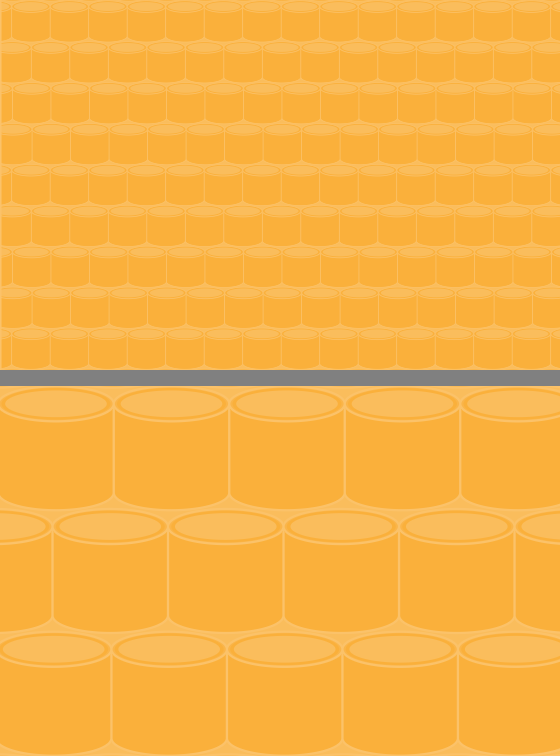
Top, the full canvas; bottom, a detail of the centre.
Give the GLSL for this pattern, as a Shadertoy shader.

```glsl
// Staggered rows of open-topped cylinders in pale outline on warm amber.

#define CUPS_ACROSS 14.545          // cup widths that span the canvas
#define ROW_PITCH 1.0625            // row spacing, in cup widths
#define FIRST_RIM 0.170             // depth of the first rim centre
#define FIRST_SEAM 0.303            // first seam between cups in row zero
#define ROW_DRIFT 0.010             // extra sideways slip, repeats every four rows
#define BODY_HEIGHT 0.770
#define LINE_WIDTH 0.020
#define EDGE_STRIP 0.040            // pale band along the left side
#define AMBER vec3(0.98, 0.69, 0.23)
#define HONEY vec3(0.98, 0.71, 0.29)
#define CREAM vec3(0.98, 0.74, 0.36)
#define OUTLINE vec3(0.985, 0.76, 0.41)

const vec2 RIM_RADII = vec2(0.500, 0.152);
const vec2 GROOVE_RADII = vec2(0.472, 0.137);
const vec2 MOUTH_RADII = vec2(0.440, 0.116);

// Approximate signed distance to an axis-aligned ellipse.
float ellipseDistance(vec2 p, vec2 radii) {
    p = abs(p) + 1e-4;
    float k = length(p / radii);
    return k * (k - 1.0) / length(p / (radii * radii));
}

// Area coverage of a filled shape.
float fillCoverage(float d, float pixel) {
    return clamp(0.5 - d / pixel, 0.0, 1.0);
}

// Area coverage of a stroke, also when thinner than a pixel.
float lineCoverage(float d, float pixel) {
    float halfWidth = 0.5 * LINE_WIDTH;
    return fillCoverage(d - halfWidth, pixel) - fillCoverage(d + halfWidth, pixel);
}

// Paints one cup whose rim is centred at the origin, with y pointing down.
vec3 paintCup(vec3 color, vec2 p, float pixel) {
    vec2 stretched = vec2(p.x, p.y - clamp(p.y, 0.0, BODY_HEIGHT));
    float body = ellipseDistance(stretched, RIM_RADII);
    float rim = ellipseDistance(p, RIM_RADII);
    float groove = ellipseDistance(p, GROOVE_RADII);
    float mouth = ellipseDistance(p, MOUTH_RADII);

    color = mix(color, AMBER, fillCoverage(body, pixel));
    color = mix(color, HONEY, fillCoverage(rim, pixel));
    color = mix(color, AMBER, fillCoverage(groove, pixel));
    color = mix(color, CREAM, fillCoverage(mouth, pixel));
    float outline = max(lineCoverage(body, pixel), lineCoverage(rim, pixel));
    return mix(color, OUTLINE, outline);
}

void mainImage(out vec4 fragColor, in vec2 fragCoord) {
    // Cup-width units, measured from the upper left.
    float pixel = CUPS_ACROSS / iResolution.x;
    vec2 p = vec2(fragCoord.x, iResolution.y - fragCoord.y) * pixel;
    float nearestRow = floor((p.y - FIRST_RIM) / ROW_PITCH);

    // Neighbouring rows, painted from top to bottom over the cream gaps.
    vec3 color = CREAM;
    for (int i = -1; i <= 1; i++) {
        float row = nearestRow + float(i);
        float seam = FIRST_SEAM + 0.5 * mod(row, 2.0) + ROW_DRIFT * mod(row, 4.0);
        vec2 local = vec2(fract(p.x - seam) - 0.5,
                          p.y - FIRST_RIM - row * ROW_PITCH);
        color = paintCup(color, local, pixel);
    }

    // Pale strip on the left edge.
    color = mix(color, OUTLINE, fillCoverage(p.x - EDGE_STRIP, pixel));
    fragColor = vec4(color, 1.0);
}
```
